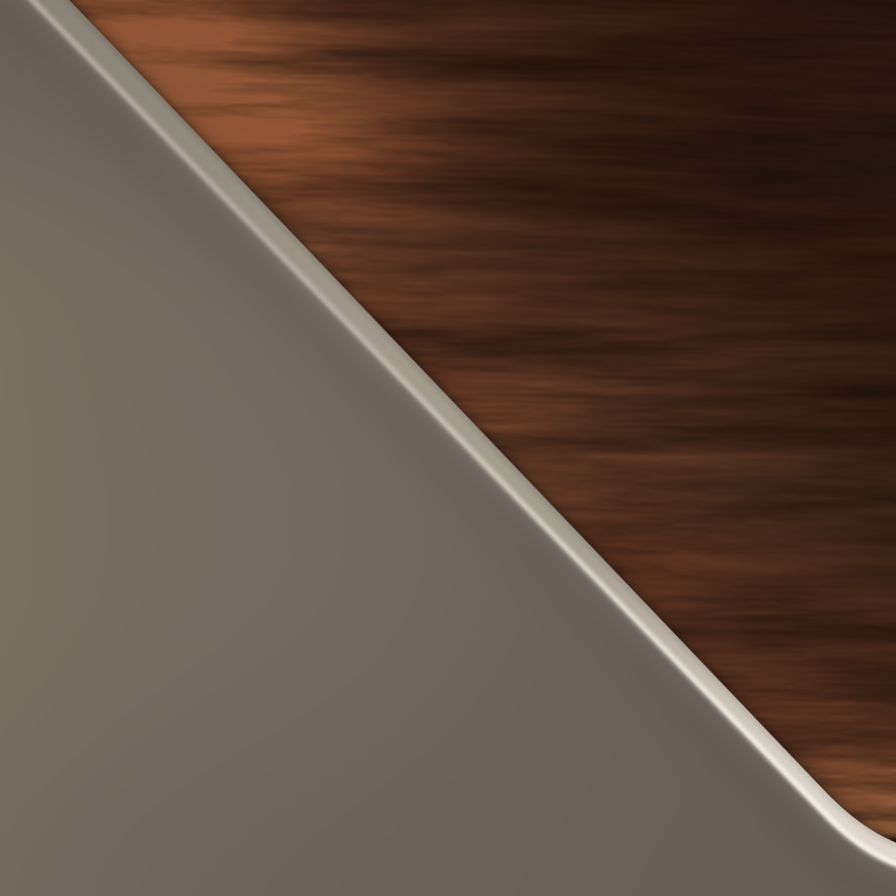
This texture is drawn by a WebGL 1 fragment shader. Its source:

```glsl
precision highp float;
// Matte taupe panel with a bright bevelled diagonal rim over dark streaked wood.
uniform vec2 u_resolution;

#define OUTER_SLOPE 1.047
#define INNER_SLOPE 1.027
#define CORNER_START 0.92
#define CORNER_BEND 4.0
#define GRAIN_ROWS 75.0
#define GRAIN_CONTRAST 0.75
#define WOOD_DARK vec3(0.125, 0.070, 0.050)
#define WOOD_LIGHT vec3(0.500, 0.300, 0.190)
#define PANEL_COOL vec3(0.405, 0.367, 0.345)
#define PANEL_WARM vec3(0.475, 0.435, 0.385)

float hash(vec2 p) {
  return fract(sin(dot(p, vec2(127.1, 311.7))) * 43758.5453);
}

float noise(vec2 p) {
  vec2 i = floor(p);
  vec2 f = fract(p);
  f = f * f * (3.0 - 2.0 * f);
  return mix(mix(hash(i), hash(i + vec2(1.0, 0.0)), f.x),
             mix(hash(i + vec2(0.0, 1.0)), hash(i + vec2(1.0, 1.0)), f.x), f.y);
}

// Horizontal fibres: octaves stretched along x
float woodGrain(vec2 p) {
  p.y += 0.025 * p.x + 0.012 * noise(p * vec2(3.0, 6.0));
  vec2 q = p * vec2(3.5, GRAIN_ROWS * 0.45);
  float sum = 0.0;
  float weight = 0.42;
  for (int i = 0; i < 4; i++) {
    sum += weight * noise(q);
    q = q * vec2(1.9, 2.0) + vec2(17.3, 9.1);
    weight *= 0.68;
  }
  return sum;
}

// Soft elliptical pool of light
float glow(vec2 p, vec2 center, vec2 radius) {
  vec2 d = (p - center) / radius;
  return exp(-dot(d, d));
}

vec3 woodColor(vec2 p, float edge) {
  float light = 0.13 + 0.34 * exp(-max(edge, 0.0) * 5.0);
  light += 0.60 * glow(p, vec2(0.16, 0.97), vec2(0.20, 0.13));
  light += 0.32 * glow(p, vec2(0.33, 0.81), vec2(0.16, 0.12));
  light += 0.15 * glow(p, vec2(0.66, 0.52), vec2(0.25, 0.14));
  light += 0.75 * glow(p, vec2(1.02, 0.09), vec2(0.14, 0.08));
  light -= 0.10 * glow(p, vec2(0.95, 0.82), vec2(0.35, 0.35));
  float grain = woodGrain(p) - 0.48;
  float fleck = noise(p * vec2(75.0, 300.0)) - 0.5;
  float tone = light * (1.0 + 1.5 * GRAIN_CONTRAST * grain + 0.12 * fleck);
  tone += 0.42 * GRAIN_CONTRAST * grain;
  vec3 color = mix(WOOD_DARK, WOOD_LIGHT, clamp(tone, -0.20, 1.15));
  float red = noise(p * vec2(3.0, 11.0) + 4.0) - 0.5;
  return color * (1.0 + red * vec3(0.10, -0.06, -0.14));
}

vec3 panelColor(vec2 p, float depth) {
  float warm = exp(-p.x * 2.6) * (1.0 - 0.85 * smoothstep(0.62, 1.0, p.y));
  warm *= mix(0.65, 1.0, smoothstep(0.0, 0.35, p.y));
  vec3 color = mix(PANEL_COOL, PANEL_WARM, warm);
  color += 0.018 * glow(p, vec2(0.36, 0.42), vec2(0.28, 0.30));
  color -= 0.018 * exp(-pow((depth - 0.035) / 0.03, 2.0));
  return color;
}

void main() {
  vec2 p = gl_FragCoord.xy / u_resolution;
  float px = 1.0 / min(u_resolution.x, u_resolution.y);

  // Signed distances to both rim lines, positive on the wood side
  float turn = max(p.x - CORNER_START, 0.0);
  float bend = CORNER_BEND * turn * turn;
  float outerY = 1.002 - OUTER_SLOPE * (p.x - 0.0755) + bend;
  float innerY = 1.0 - INNER_SLOPE * (p.x - 0.036) + bend;
  float outer = (p.y - outerY) / length(vec2(1.0, OUTER_SLOPE - 2.0 * CORNER_BEND * turn));
  float inner = (p.y - innerY) / length(vec2(1.0, INNER_SLOPE - 2.0 * CORNER_BEND * turn));

  // Wood with a thin contact shadow
  vec3 wood = woodColor(p, outer);
  wood *= 1.0 - 0.35 * exp(-max(outer, 0.0) / 0.006);
  wood *= 1.0 - 0.7 * glow(p, vec2(1.0, 0.060), vec2(0.012, 0.006));

  // Bevel brightens toward the lower right corner
  float shine = smoothstep(0.60, 0.95, p.x);
  vec3 bevel = mix(vec3(0.54, 0.51, 0.465), vec3(0.64, 0.61, 0.56), smoothstep(0.0, 0.55, p.x));
  bevel = mix(bevel, vec3(0.87, 0.84, 0.80), shine);
  bevel *= 1.0 - 0.10 * smoothstep(-0.010, 0.0, outer);

  // Panel, bevel and wood in order
  vec3 color = panelColor(p, -inner);
  color += 0.07 * exp(-max(-inner, 0.0) / 0.007);
  color = mix(color, bevel, smoothstep(-0.003 - px, 0.001 + px, inner));
  color = mix(color, wood, smoothstep(-px, px, outer));

  // Bright crease along the inner line
  vec3 crease = mix(vec3(0.70, 0.67, 0.62), vec3(0.97, 0.95, 0.92), smoothstep(0.25, 0.95, p.x));
  float line = exp(-pow(inner / 0.0042, 2.0));
  color = mix(color, crease, 0.85 * line);

  gl_FragColor = vec4(clamp(color, 0.0, 1.0), 1.0);
}
```
